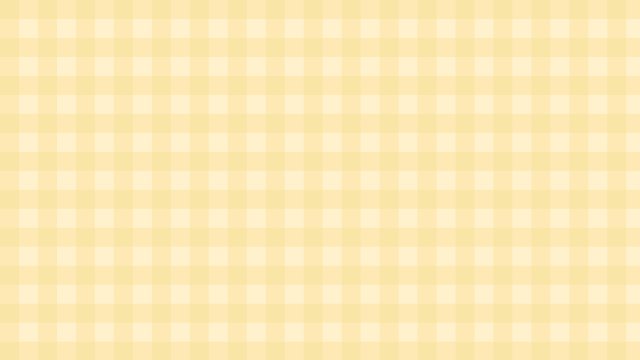
Give the GLSL for this pattern, as a Shadertoy shader.

```glsl
// Pale yellow gingham: equal bands crossing in three tones.

// 1 inside the first half of each unit repeat, 0 in the second, with smoothed edges
float band(float x, float blur) {
    float edgeDistance = 0.25 - abs(fract(x) - 0.25);
    // The wrapped distance keeps the edge at the repeat seam smooth
    edgeDistance = max(edgeDistance, 0.25 - abs(fract(x) - 1.25));
    return smoothstep(-blur, blur, edgeDistance);
}

void mainImage(out vec4 fragColor, in vec2 fragCoord) {
    // Repeats are counted from the upper left corner, in units of canvas height
    float repeatsDown = 9.484;
    vec2 fromTopLeft = vec2(fragCoord.x, iResolution.y - fragCoord.y) / iResolution.y;
    vec2 cell = fromTopLeft * repeatsDown;
    float blur = 0.6 * repeatsDown / iResolution.y;

    float column = band(cell.x, blur);
    float row = band(cell.y, blur);

    // Gaps are light, single bands are middle toned, crossings are deepest
    vec3 light = vec3(1.0, 0.945, 0.797);
    vec3 middle = vec3(0.996, 0.914, 0.710);
    vec3 deep = vec3(0.977, 0.898, 0.650);
    vec3 color = mix(mix(light, middle, column), mix(middle, deep, column), row);

    fragColor = vec4(color, 1.0);
}
```
